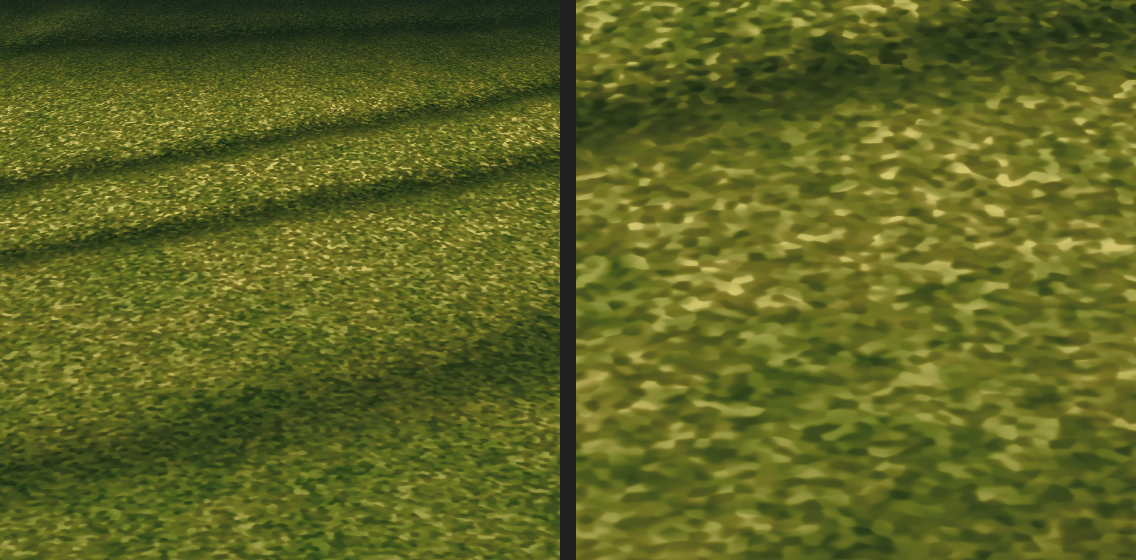
Left: the whole. Right: its middle third, enlarged.
Write a three.js fragment shader that draws this texture.

```glsl
// Sunlit mown grass seen at a low angle, crossed by soft slanting shadows.
#define HORIZON 1.17
#define GRAIN_FREQ vec2(80.0, 168.0)
#define GRAIN_CONTRAST 0.88
#define FLECK_GAIN 0.40
#define SUN_NEAR 0.38
#define SUN_FAR 0.43
#define FAR_SHADE 0.62
#define DEEP vec3(0.05, 0.10, 0.06)
#define SHADE vec3(0.25, 0.29, 0.11)
#define OLIVE vec3(0.44, 0.45, 0.13)
#define STRAW vec3(0.80, 0.78, 0.43)

varying vec2 vUv;

vec3 hash3(vec2 p) {
  vec3 q = fract(vec3(p.xyx) * vec3(0.1031, 0.1030, 0.0973));
  q += dot(q, q.yxz + 33.33);
  return fract((q.xxy + q.yzz) * q.zyx);
}

// Cellular noise: random tones of nearby cells, softly blended (0 to 1).
float cellTone(vec2 p) {
  vec2 cell = floor(p);
  vec2 local = p - cell;
  float sum = 0.0;
  float total = 0.0;
  for (int j = -1; j <= 1; j++) {
    for (int i = -1; i <= 1; i++) {
      vec2 offset = vec2(float(i), float(j));
      vec3 rnd = hash3(cell + offset);
      vec2 away = offset + 0.1 + 0.8 * rnd.xy - local;
      float weight = exp(-5.0 * dot(away, away));
      sum += weight * rnd.z;
      total += weight;
    }
  }
  return sum / max(total, 1e-5);
}

// Soft bar of the given half width around a line.
float band(float offset, float width) {
  float t = offset / width;
  return exp(-t * t);
}

// Share of sunlight that reaches the ground.
float sunlight(vec2 uv, float wobble) {
  float x = uv.x;
  float y = uv.y + 0.008 * wobble + 0.003 * sin(x * 23.0 + 2.0 * sin(x * 9.0));

  // Two narrow shadows and one broad shadow in front
  float light = 1.0 - 0.54 * band(y - 0.668 - 0.172 * x, 0.020);
  light *= 1.0 - 0.54 * band(y - 0.538 - 0.173 * x, 0.021 + 0.008 * x);
  light *= 1.0 - 0.44 * band(y - 0.155 - 0.17 * x - 0.06 * x * x, 0.060 + 0.025 * x);

  // Distant shade with a darker streak and a pale strip
  light *= 1.0 - FAR_SHADE * smoothstep(0.79, 0.94, y - 0.01 * x);
  light *= 1.0 - 0.30 * band(y - 0.915 - 0.05 * x, 0.014);
  light *= 1.0 - 0.30 * smoothstep(0.965, 1.0, y);
  light *= 1.0 + 0.45 * band(y - 0.925 - 0.35 * x, 0.020) * smoothstep(0.25, 0.05, x);
  return light;
}

// Palette from deep shade to dry straw, indexed by brightness.
vec3 grassColor(float level) {
  vec3 color = mix(DEEP, SHADE, clamp((level - 0.05) / 0.20, 0.0, 1.0));
  color = mix(color, OLIVE, clamp((level - 0.25) / 0.19, 0.0, 1.0));
  return mix(color, STRAW, clamp((level - 0.44) / 0.33, 0.0, 1.0));
}

void main() {
  // Perspective: grains shrink towards the horizon
  float depth = HORIZON - vUv.y;
  vec2 ground = vec2((vUv.x - 0.5) / depth, -log(depth)) * GRAIN_FREQ;

  // Bend the cells a little so that grains become uneven short streaks
  ground += 0.18 * sin(ground.yx * vec2(0.9, 1.3) + 1.7 * sin(ground * 0.37));

  // Grass texture at three sizes
  float fine = cellTone(ground);
  float clump = cellTone(ground * vec2(0.55, 0.6) + 37.0);
  float patchTone = cellTone(ground * vec2(0.08, 0.085) + 71.0);
  float grain = 0.85 * (fine - 0.5) + 0.28 * (clump - 0.5);
  grain *= mix(1.0, 0.75, smoothstep(0.82, 0.97, vUv.y));
  grain += 0.18 * (patchTone - 0.5);

  // Dry flecks gather in the sunny middle distance
  float dryZone = 0.35 + 0.65 * band(vUv.y - 0.70, 0.20);
  float fleck = smoothstep(0.60, 0.88, fine) * smoothstep(0.30, 0.75, clump);
  fleck *= dryZone * (0.5 + patchTone);

  // Light and colour
  float light = sunlight(vUv, fine + clump - 1.0);
  float sun = mix(SUN_NEAR, SUN_FAR, smoothstep(0.0, 0.6, vUv.y));
  float level = sun * light * (1.0 + GRAIN_CONTRAST * grain + FLECK_GAIN * fleck);
  vec3 color = grassColor(level);

  // Greener near the viewer and in shadow, cooler far away
  float warmth = 0.5 * (clump - 0.5) + 0.5 * (patchTone - 0.5);
  warmth -= 0.30 * smoothstep(0.45, 0.0, vUv.y);
  color += light * warmth * vec3(0.075, -0.015, 0.01);
  color.r -= 0.015 * (1.0 - light);
  color.b += 0.02 * smoothstep(0.85, 1.0, vUv.y);
  gl_FragColor = vec4(clamp(color, 0.0, 1.0), 1.0);
}
```
